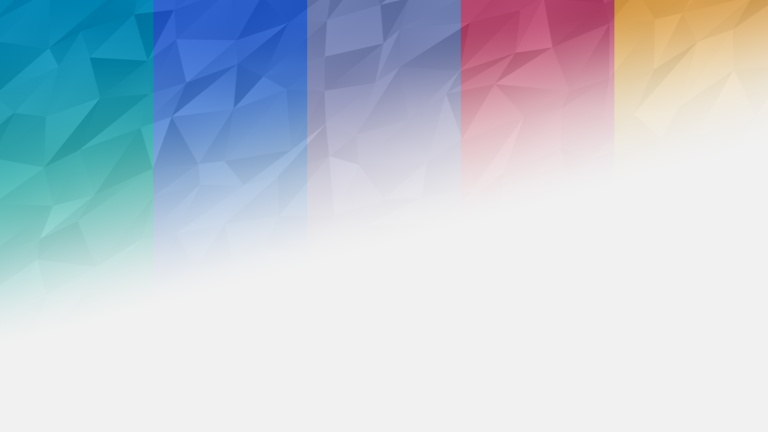
Reproduce this background procedurally as a Shadertoy shader.

```glsl
#define BANDS 5
#define BACKDROP vec3(0.945)
#define EDGE_LEFT 0.82
#define EDGE_DROP 0.475
#define FADE_DEPTH 0.46
#define CELL vec2(0.107, 0.088)
#define SHEAR 0.22
#define JITTER 0.72
#define FACET_CONTRAST 0.06

float hash(vec2 p) {
    vec3 q = fract(p.xyx * 0.1031);
    q += dot(q, q.yzx + 33.33);
    return fract((q.x + q.y) * q.z);
}

// Jittered mesh vertex
vec2 meshPoint(vec2 id) {
    vec2 offset = vec2(hash(id + 17.0), hash(id + 59.0)) - 0.5;
    return id + JITTER * offset;
}

// Signed distance from a directed edge, positive on its left
float edgeSide(vec2 a, vec2 b, vec2 p) {
    vec2 e = b - a;
    vec2 r = p - a;
    return (e.x * r.y - e.y * r.x) / max(length(e), 1e-4);
}

// x: weighted tone, y: coverage
vec2 facet(vec2 a, vec2 b, vec2 c, vec2 p, vec2 seed, float blur) {
    float inside = min(edgeSide(a, b, p), min(edgeSide(b, c, p), edgeSide(c, a, p)));
    float cover = smoothstep(-blur, blur, inside);
    float level = 2.0 * hash(seed) - 1.0;
    vec2 slope = vec2(hash(seed + 7.3), hash(seed + 3.9)) - 0.5;
    float tone = mix(level, level * level * level, 0.4);
    tone += 0.9 * dot(p - (a + b + c) / 3.0, slope);
    return vec2(tone, 1.0) * cover;
}

// Each cell of the mesh is split into two triangles
float facetTone(vec2 p, float blur) {
    vec2 cell = floor(p);
    vec2 sum = vec2(0.0);
    for (int j = -1; j <= 1; j++) {
        for (int i = -1; i <= 1; i++) {
            vec2 id = cell + vec2(i, j);
            vec2 a = meshPoint(id);
            vec2 b = meshPoint(id + vec2(1, 0));
            vec2 c = meshPoint(id + vec2(1, 1));
            vec2 d = meshPoint(id + vec2(0, 1));
            sum += facet(a, b, c, p, id + 101.0, blur);
            sum += facet(a, c, d, p, id + 211.5, blur);
        }
    }
    return sum.x / max(sum.y, 1e-3);
}

// Vertical bands, each running from a deep to a soft colour
vec3 bandColor(float u, float depth, float blur) {
    vec3 deep[BANDS] = vec3[BANDS](
        vec3(0.00, 0.51, 0.69), vec3(0.16, 0.36, 0.78), vec3(0.41, 0.47, 0.67),
        vec3(0.70, 0.27, 0.42), vec3(0.83, 0.60, 0.27));
    vec3 soft[BANDS] = vec3[BANDS](
        vec3(0.27, 0.69, 0.66), vec3(0.43, 0.60, 0.80), vec3(0.63, 0.62, 0.74),
        vec3(0.81, 0.50, 0.56), vec3(0.87, 0.74, 0.48));
    float blend = smoothstep(0.0, 0.65, depth);
    vec3 color = mix(deep[0], soft[0], blend);
    for (int i = 1; i < BANDS; i++) {
        float border = float(i) / float(BANDS);
        color = mix(color, mix(deep[i], soft[i], blend), smoothstep(-blur, blur, u - border));
    }
    return color;
}

void mainImage(out vec4 fragColor, in vec2 fragCoord) {
    vec2 uv = fragCoord / iResolution.xy;
    vec2 p = fragCoord / iResolution.y;
    float fromTop = 1.0 - uv.y;
    float edge = EDGE_LEFT - EDGE_DROP * uv.x;

    // Coloured bands with low relief facets
    vec3 color = bandColor(uv.x, fromTop / edge, 0.7 / iResolution.x);
    vec2 mesh = vec2(p.x, p.y - SHEAR * p.x) / CELL + 20.0;
    color += FACET_CONTRAST * facetTone(mesh, 0.8 / (iResolution.y * CELL.y));

    // Slanted fade into the backdrop
    float ink = smoothstep(0.0, FADE_DEPTH, edge - fromTop);
    fragColor = vec4(clamp(mix(BACKDROP, color, ink), 0.0, 1.0), 1.0);
}
```
